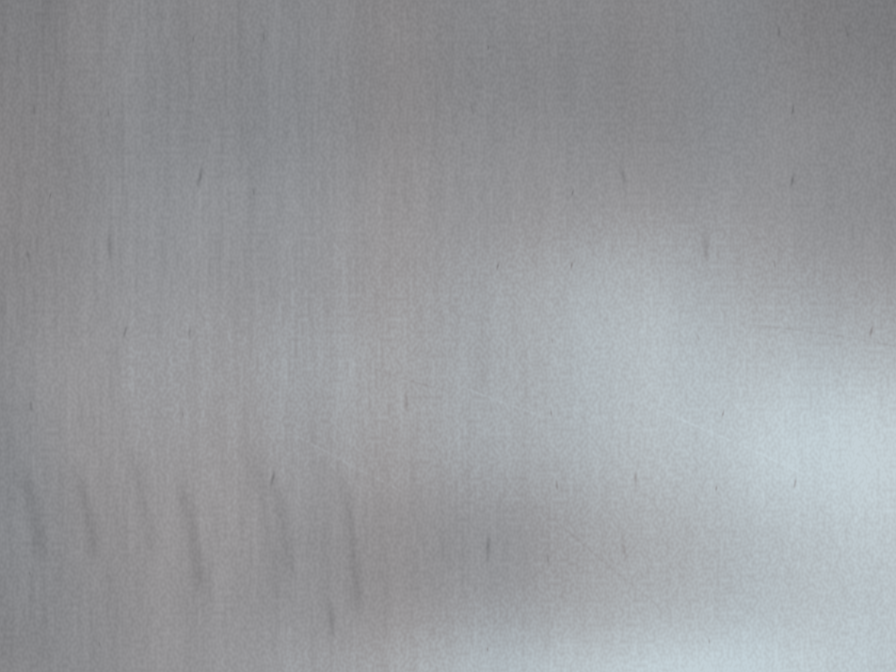
This texture is drawn by a WebGL 1 fragment shader. Its source:

```glsl
precision highp float;
// Brushed metal sheet under soft light: broad reflections are summed into a tone,
// stretched gradient noise adds the vertical brushing, and looped strokes add
// smudges, hairline scratches and specks. A colour ramp tints the final tone.

uniform vec2 u_resolution;

const vec3 SHADOW_COLOR = vec3(0.52, 0.52, 0.53);
const vec3 METAL_COLOR = vec3(0.60, 0.60, 0.61);
const vec3 SHEEN_COLOR = vec3(0.73, 0.77, 0.79);
const float BASE_TONE = 0.556;
const float BRUSH_DEPTH = 0.019;
const float CLOUD_DEPTH = 0.022;
const float GRAIN_DEPTH = 0.036;
const float SMUDGE_DEPTH = 0.050;
const float SCRATCH_DEPTH = 0.016;
const float SPECK_DEPTH = 0.10;
const float SPECK_DENSITY = 0.40;
const float SPECK_CELLS = 9.0;
const int SMUDGE_COUNT = 7;
const int SCRATCH_COUNT = 6;

float hash(vec2 p) {
  return fract(sin(dot(p, vec2(127.1, 311.7))) * 43758.55);
}

vec2 gradient(vec2 cell) {
  float angle = 6.2832 * hash(cell);
  return vec2(cos(angle), sin(angle));
}

float gradientNoise(vec2 p) {
  vec2 i = floor(p), f = fract(p);
  vec2 w = f * f * f * (f * (f * 6.0 - 15.0) + 10.0);
  vec2 e = vec2(1.0, 0.0);
  float low = mix(dot(gradient(i), f), dot(gradient(i + e), f - e), w.x);
  float high = mix(dot(gradient(i + e.yx), f - e.yx),
                   dot(gradient(i + 1.0), f - 1.0), w.x);
  return mix(low, high, w.y);
}

// Soft elliptical pool of light.
float glow(vec2 uv, vec2 center, vec2 radius) {
  vec2 d = (uv - center) / radius;
  return exp(-dot(d, d));
}

// Soft line from a to b, fading at both ends and bowed sideways.
float stroke(vec2 p, vec2 a, vec2 b, float width, float bow) {
  vec2 along = b - a;
  float t = clamp(dot(p - a, along) / dot(along, along), 0.0, 1.0);
  vec2 side = vec2(-along.y, along.x) * bow * 4.0 * t * (1.0 - t);
  float d = length(p - a - along * t - side) / width;
  return exp(-d * d) * smoothstep(0.0, 0.25, t) * smoothstep(1.0, 0.8, t);
}

float lighting(vec2 uv) {
  float tone = BASE_TONE;
  tone += 0.070 * glow(uv, vec2(0.50, 0.42), vec2(0.42, 0.27));
  tone += 0.140 * glow(uv, vec2(1.00, 0.38), vec2(0.30, 0.17));
  tone += 0.130 * glow(uv, vec2(0.96, 0.13), vec2(0.31, 0.22));
  tone += 0.150 * glow(uv, vec2(0.71, -0.02), vec2(0.34, 0.10));
  tone += 0.060 * glow(uv, vec2(0.72, 0.53), vec2(0.15, 0.14));
  tone -= 0.040 * glow(uv, vec2(0.53, 0.20), vec2(0.20, 0.11));
  tone -= 0.032 * smoothstep(0.65, 1.0, uv.y);
  tone -= 0.035 * smoothstep(0.16, 0.0, uv.x);
  return tone - 0.03 * glow(uv, vec2(1.0, 0.98), vec2(0.15, 0.25));
}

float brushing(vec2 p) {
  float streaks = gradientNoise(p * vec2(15.0, 1.6))
                + 0.8 * gradientNoise(p * vec2(48.0, 3.5) + 17.0)
                + 1.0 * gradientNoise(p * vec2(130.0, 12.0) + 41.0);
  return streaks * mix(1.0, 0.5, smoothstep(0.4, 1.0, p.x));
}

// Fine mottling at two scales, slightly drawn out vertically.
float grain(vec2 p) {
  return gradientNoise(p * vec2(210.0, 165.0))
       + 0.45 * gradientNoise(p * vec2(95.0, 60.0) + 63.0);
}

// Broad finger smears gathered at the lower left.
float smudges(vec2 p) {
  float sum = 0.0;
  for (int i = 0; i < SMUDGE_COUNT; i++) {
    float k = float(i);
    float r = hash(vec2(k, 3.7)), s = hash(vec2(k, 8.1));
    vec2 top = vec2(0.02 + 0.075 * (k + 0.6 * r), 0.37 - 0.12 * s);
    vec2 drop = vec2(0.02 + 0.07 * r * (1.0 - k / 7.0), -0.13 - 0.16 * r);
    sum += stroke(p, top, top + drop, 0.008 + 0.005 * s, 0.03) * (0.4 + 0.6 * s);
  }
  return min(sum, 1.0);
}

// Hairlines running down to the right, alternately pale and dark.
float scratches(vec2 p, float pixel) {
  float sum = 0.0;
  for (int i = 0; i < SCRATCH_COUNT; i++) {
    float k = float(i);
    float r = hash(vec2(k, 21.3)), s = hash(vec2(k, 35.9));
    vec2 start = vec2(0.40 + 0.13 * k, 0.25 + 0.35 * r);
    vec2 run = (0.12 + 0.25 * s) * vec2(1.0, -0.85 + 0.9 * r);
    float shade = mod(k, 2.0) < 0.5 ? 1.0 : -1.0;
    sum += shade * stroke(p, start, start + run, 0.0015 + pixel * 0.4, 0.05 * (s - 0.5));
  }
  return sum;
}

// One short upright nick per chosen grid cell.
float specks(vec2 p, float pixel) {
  vec2 cell = floor(p * SPECK_CELLS);
  float r = hash(cell + 5.3), s = hash(cell + 9.1);
  vec2 center = (cell + 0.3 + 0.4 * vec2(r, s)) / SPECK_CELLS;
  vec2 size = vec2(0.0010 + 0.0025 * s * s * s, 0.003 + 0.018 * s * s * s);
  vec2 d = p - center;
  d.x -= d.y * (r - 0.5) * 0.5;
  float present = step(hash(cell + 2.7), SPECK_DENSITY);
  return present * glow(d, vec2(0.0), size + pixel * 0.4) * (0.4 + 0.5 * r);
}

void main() {
  vec2 uv = gl_FragCoord.xy / u_resolution;
  vec2 p = gl_FragCoord.xy / u_resolution.y;
  float pixel = 1.0 / u_resolution.y;

  float clouds = gradientNoise(p * vec2(4.0, 5.5) + 7.0);
  float tone = lighting(uv) + BRUSH_DEPTH * brushing(p) + CLOUD_DEPTH * clouds;
  tone += GRAIN_DEPTH * grain(p) + SCRATCH_DEPTH * scratches(p, pixel);
  tone -= SMUDGE_DEPTH * smudges(p) + SPECK_DEPTH * specks(p, pixel);

  // Neutral greys shift to pale blue as the sheen brightens.
  float dark = (tone - SHADOW_COLOR.r) / (METAL_COLOR.r - SHADOW_COLOR.r);
  float bright = (tone - METAL_COLOR.r) / (SHEEN_COLOR.r - METAL_COLOR.r);
  vec3 color = mix(SHADOW_COLOR, METAL_COLOR, min(dark, 1.0));
  color += (SHEEN_COLOR - METAL_COLOR) * clamp(bright, 0.0, 1.3);
  color += vec3(-0.012, 0.002, 0.010) * gradientNoise(p * vec2(6.0, 2.0) + 31.0);
  gl_FragColor = vec4(color, 1.0);
}
```
